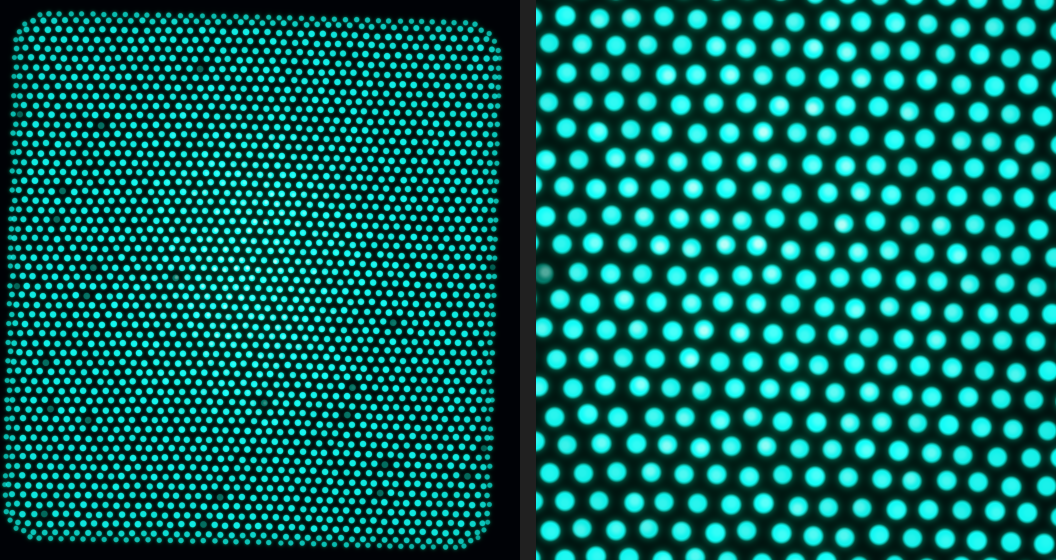
Left: the whole. Right: its middle third, enlarged.
This pattern is drawn by a Shadertoy shader. Its source:

```glsl
// Lengths are fractions of the canvas height.
const float PITCH = 0.0196;              // dot spacing along a row
const float ROW_STEP = PITCH * 0.8660254;
const float DOT_RADIUS = 0.0055;
const float DOT_BLUR = 0.0026;
const float GLOW_FALLOFF = 0.0019;
const float GLOW_LEVEL = 0.4;
const float JITTER = 0.13;               // share of the pitch
const vec2 PANEL_CENTER = vec2(-0.0143, 0.0);
const vec2 PANEL_HALF = vec2(0.4336, 0.4710);
const float PANEL_TILT = 0.022;
const float CORNER_RADIUS = 0.068;
const float RIM_BEND = 0.027;            // radius of the curved rim
const vec2 HOT_CENTER = vec2(-0.010, 0.030);
const vec2 HOT_SIZE = vec2(0.165, 0.225);
const vec3 BACKDROP = vec3(0.0, 0.008, 0.022);
const vec3 HAZE = vec3(0.0, 0.085, 0.045);
const float HALF_PI = 1.5707963;

float hash(vec2 p) {
    return fract(sin(dot(p, vec2(127.1, 311.7))) * 43758.5453);
}

// Projected distance from the panel core for a distance along its surface.
float bendRim(float l) {
    float start = CORNER_RADIUS - RIM_BEND;
    float arc = max(l - start, 0.0) / RIM_BEND;
    return min(l, start) + RIM_BEND * sin(min(arc, HALF_PI));
}

float unbendRim(float l) {
    float start = CORNER_RADIUS - RIM_BEND;
    float rise = clamp((l - start) / RIM_BEND, 0.0, 1.0);
    return min(l, start) + RIM_BEND * asin(rise);
}

vec2 panelCore(vec2 p) {
    vec2 core = PANEL_HALF - CORNER_RADIUS;
    return clamp(p, -core, core);
}

vec2 toSurface(vec2 p) {
    vec2 core = panelCore(p);
    float l = length(p - core);
    return core + (p - core) * unbendRim(l) / max(l, 1e-5);
}

float hotspot(vec2 p) {
    vec2 q = (p - HOT_CENTER) / HOT_SIZE;
    return exp(-dot(q, q));
}

// Dot center on the flat surface, with slight drift and jitter.
vec2 dotCenter(vec2 cell) {
    vec2 s = vec2(cell.x + 0.5 * mod(cell.y, 2.0), cell.y) * vec2(PITCH, ROW_STEP);
    vec2 jitter = vec2(hash(cell), hash(cell + 37.0)) - 0.5;
    vec2 drift = 0.0022 * sin(s.yx * vec2(11.0, 8.0) + vec2(0.6, 1.9));
    return s + jitter * JITTER * PITCH + drift;
}

void mainImage(out vec4 fragColor, in vec2 fragCoord) {
    vec2 p = (fragCoord - 0.5 * iResolution.xy) / iResolution.y - PANEL_CENTER;
    float c = cos(PANEL_TILT), t = sin(PANEL_TILT);
    p = vec2(c * p.x - t * p.y, t * p.x + c * p.y);

    vec2 surface = toSurface(p);
    float row = floor(surface.y / ROW_STEP + 0.5);
    float dark = 1.0;
    float white = 0.0;

    for (int j = -2; j <= 2; j++) {
        float y = row + float(j);
        float column = floor(surface.x / PITCH - 0.5 * mod(y, 2.0) + 0.5);
        for (int i = -2; i <= 2; i++) {
            vec2 cell = vec2(column + float(i), y);
            vec2 flatPos = dotCenter(cell);
            vec2 core = panelCore(flatPos);
            float reach = length(flatPos - core);
            float rim = (reach - CORNER_RADIUS + RIM_BEND) / (RIM_BEND * HALF_PI);
            if (rim > 1.0) continue;
            vec2 center = core + (flatPos - core) * bendRim(reach) / max(reach, 1e-5);
            rim = max(rim, 0.0);

            // Per-dot size and brightness, with a few faulty dots
            float seed = hash(cell + 71.3);
            float heat = hotspot(center);
            float size = DOT_RADIUS * (0.96 + 0.08 * seed) * (1.0 - 0.25 * rim);
            float level = 0.91 + 0.07 * seed + 0.05 * heat;
            level *= 1.0 - 0.22 * rim - 0.25 * dot(center, center);
            level *= seed > 0.992 ? 0.45 : 1.0;

            float d = length(p - center);
            float disc = 1.0 - smoothstep(size - 0.5 * DOT_BLUR, size + 0.5 * DOT_BLUR, d);
            float glow = GLOW_LEVEL * exp(-max(d - size, 0.0) / GLOW_FALLOFF);
            dark *= 1.0 - min(level, 1.0) * (1.0 - (1.0 - disc) * (1.0 - glow));

            // Overexposed, off-center highlight
            vec2 shift = vec2(seed, hash(cell + 19.7)) - 0.5;
            float spot = length(p - center - 0.0025 * shift) / DOT_RADIUS;
            float strength = heat * (0.25 + 0.75 * hash(cell + 5.1));
            white = max(white, strength * (1.0 - smoothstep(0.2, 0.95, spot)));
        }
    }

    // Dim light turns greener, bright light cyan
    float light = 1.0 - dark;
    vec3 color = vec3(0.07 * light * light, light, 0.98 * pow(light, 1.15));
    color += (BACKDROP + HAZE * hotspot(p)) * (1.0 - light);
    color = mix(color, vec3(0.88, 1.0, 0.97), white * 0.85);
    fragColor = vec4(clamp(color, 0.0, 1.0), 1.0);
}
```
